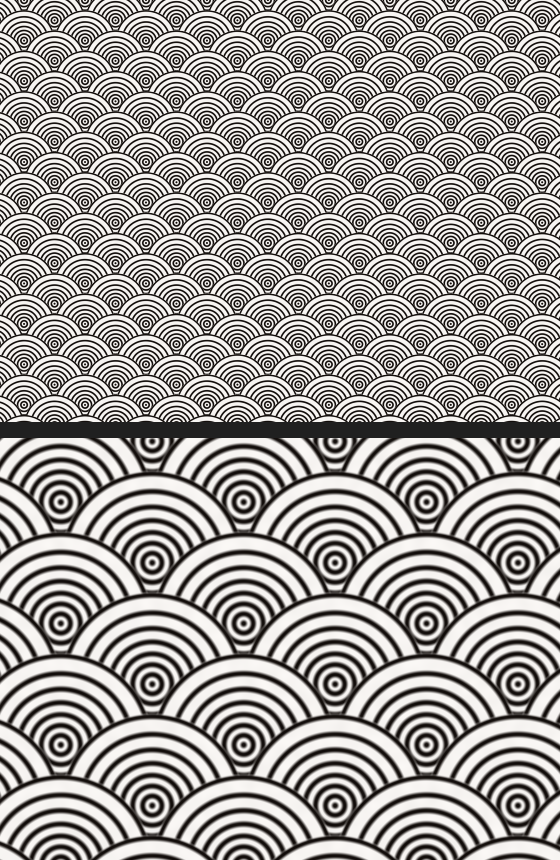
Top, the full canvas; bottom, a detail of the centre.
Write a Shadertoy shader that draws this pattern.

```glsl
// Seigaiha waves: staggered rows of overlapping round scales, each filled with
// concentric ink rings whose spacing widens outwards. Rows are painted from
// back to front; gradient noise gives the ink and paper a faint mottle.

vec2 hashGradient(vec2 cell) {
    float angle = 6.2832 * fract(sin(dot(cell, vec2(127.1, 311.7))) * 43758.5);
    return vec2(cos(angle), sin(angle));
}

float gradientNoise(vec2 p) {
    vec2 i = floor(p), f = fract(p);
    vec2 u = f * f * (3.0 - 2.0 * f);
    vec2 e = vec2(1.0, 0.0);
    float low = mix(dot(hashGradient(i), f),
                    dot(hashGradient(i + e.xy), f - e.xy), u.x);
    float high = mix(dot(hashGradient(i + e.yx), f - e.yx),
                     dot(hashGradient(i + e.xx), f - e.xx), u.x);
    return mix(low, high, u.y);
}

// Ink coverage at radius r inside one scale of radius 0.5
float ringInk(float r, float soft) {
    float dist = r - 0.016; // centre dot
    for (int i = 1; i <= 7; i++) {
        float n = float(i);
        float ringRadius = 0.052 * n + 0.00036 * n * n * n;
        dist = min(dist, abs(r - ringRadius) - 0.0135);
    }
    return 1.0 - smoothstep(-soft, soft, dist);
}

void mainImage(out vec4 fragColor, in vec2 fragCoord) {
    // One unit is one scale width, with 9.187 scales across the canvas
    float unitsPerPixel = 9.187 / iResolution.x;
    vec2 p = fragCoord * unitsPerPixel - vec2(0.395, 0.281);
    float soft = max(0.011, 0.6 * unitsPerPixel);

    // Overlapping rows, upper ones first so that lower ones cover them
    float rowStep = 0.332;
    float baseRow = floor(p.y / rowStep);
    float ink = 0.0;
    for (int i = 2; i >= -1; i--) {
        float row = baseRow + float(i);
        float stagger = 0.5 * mod(row, 2.0);
        vec2 q = vec2(fract(p.x - stagger + 0.5) - 0.5, p.y - row * rowStep);
        float r = length(q);
        float cover = 1.0 - smoothstep(-soft, soft, r - 0.5);
        ink = mix(ink, ringInk(r, soft), cover);
    }

    // Warm black on off-white, with slight mottling
    vec3 color = mix(vec3(0.97, 0.96, 0.95), vec3(0.07, 0.05, 0.04), ink);
    color += 0.025 * gradientNoise(p * 14.0);
    fragColor = vec4(clamp(color, 0.0, 1.0), 1.0);
}
```
